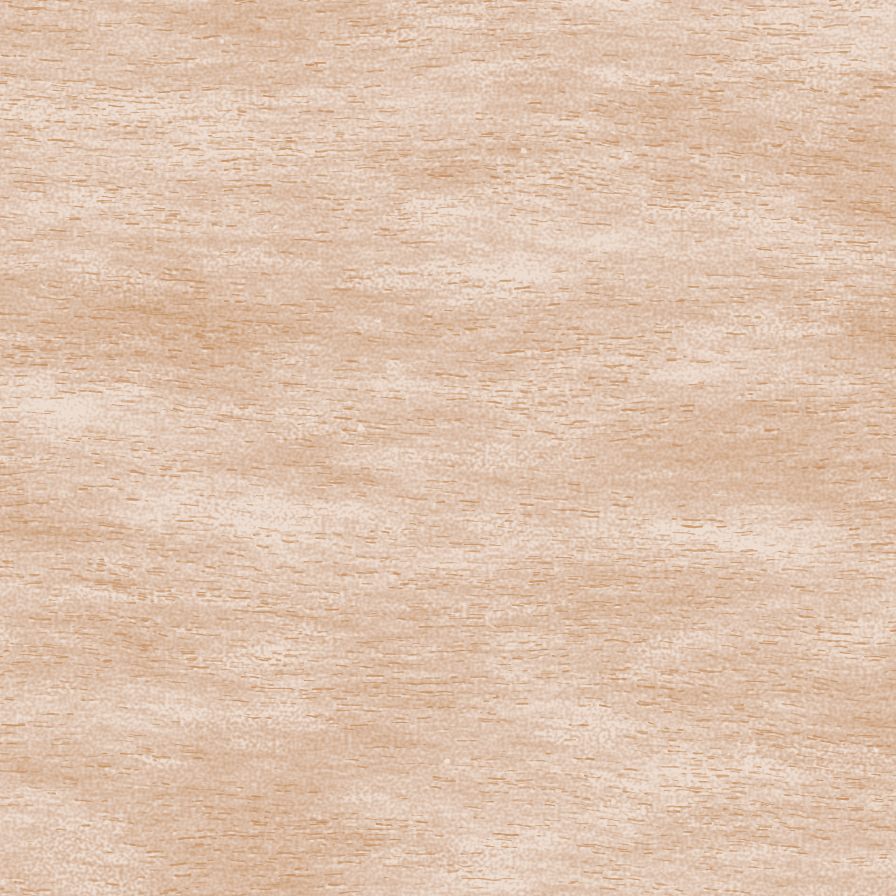
A WebGL 2 fragment shader for this texture:

```glsl
#version 300 es
precision highp float;

uniform vec2 u_resolution;
out vec4 fragColor;

vec2 hash22(vec2 cell) {
    uvec2 v = uvec2(ivec2(cell)) * 1664525u + 1013904u;
    v.x += v.y * 1664525u;
    v.y += v.x * 1664525u;
    v ^= v >> 16u;
    v.x += v.y * 1664525u;
    v.y += v.x * 1664525u;
    v ^= v >> 16u;
    return vec2(v & 65535u) / 65536.0;
}

float cornerSlope(vec2 cell, vec2 corner, vec2 local) {
    float angle = 6.2832 * hash22(cell + corner).x;
    return dot(vec2(cos(angle), sin(angle)), local - corner);
}

float gradientNoise(vec2 p) {
    vec2 cell = floor(p), f = fract(p);
    vec2 w = f * f * f * (f * (f * 6.0 - 15.0) + 10.0);
    float low = mix(cornerSlope(cell, vec2(0, 0), f), cornerSlope(cell, vec2(1, 0), f), w.x);
    float high = mix(cornerSlope(cell, vec2(0, 1), f), cornerSlope(cell, vec2(1, 1), f), w.x);
    return mix(low, high, w.y);
}

float fbm(vec2 p, int octaves) {
    float sum = 0.0, amplitude = 1.0;
    for (int i = 0; i < octaves; i++) {
        sum += amplitude * gradientNoise(p);
        p = p * 2.03 + vec2(17.3, 9.7);
        amplitude *= 0.6;
    }
    return sum;
}

// One layer of short dashes, one candidate per cell in staggered rows
float dashLayer(vec2 p, vec2 cells, float density, float seed, float pixel) {
    vec2 q = p * cells;
    q.x += 9.0 * hash22(vec2(floor(q.y), seed)).x;
    vec2 id = floor(q) + seed * 37.0;
    vec2 shape = hash22(id), kind = hash22(id + 511.0);
    vec2 offset = fract(q) - vec2(0.5, mix(0.35, 0.65, shape.y));
    offset.x = max(abs(offset.x) - mix(0.12, 0.42, shape.x), 0.0);
    float halfWidth = mix(0.0005, 0.0012, kind.y);
    float d = length(offset / cells) - halfWidth;
    float ink = 1.0 - smoothstep(-0.6 * pixel, 0.6 * pixel, d);
    return ink * step(kind.x, density) * mix(0.35, 1.0, shape.y);
}

float pores(vec2 p, float density, float pixel) {
    float ink = 0.0;
    for (int i = 0; i < 3; i++) {
        float layer = float(i);
        vec2 cells = vec2(17.0 + 13.0 * layer, 105.0 + 31.0 * layer);
        ink = max(ink, dashLayer(p, cells, density, layer + 1.0, pixel));
    }
    return ink;
}

// Rare pale chips
float chips(vec2 p, float cells, float pixel) {
    vec2 id = floor(p * cells);
    vec2 centre = 0.2 + 0.6 * hash22(id + 71.0);
    vec2 kind = hash22(id + 193.0);
    float d = length((fract(p * cells) - centre) / cells) - mix(0.0015, 0.0038, kind.y);
    d += 0.003 * gradientNoise(p * 260.0);
    return step(kind.x, 0.16) * (1.0 - smoothstep(-pixel, pixel, d));
}

vec3 woodRamp(float tone) {
    vec3 color = mix(vec3(0.80, 0.63, 0.47), vec3(0.83, 0.68, 0.56), clamp(tone * 5.0, 0.0, 1.0));
    color = mix(color, vec3(0.87, 0.76, 0.68), clamp((tone - 0.2) * 2.5, 0.0, 1.0));
    return mix(color, vec3(0.93, 0.865, 0.815), clamp((tone - 0.6) * 2.3, 0.0, 1.0));
}

void main() {
    vec2 uv = gl_FragCoord.xy / u_resolution;
    float pixel = 1.0 / u_resolution.y;

    // Gently bent grain direction
    vec2 p = uv;
    p.y += 0.035 * uv.x + 0.035 * gradientNoise(uv * vec2(2.1, 3.2) + 4.3);
    p.y += 0.005 * gradientNoise(uv * vec2(9.0, 16.0) + 31.0);
    vec2 rough = p;
    rough.y += 0.0022 * gradientNoise(uv * vec2(55.0, 90.0));

    // Broad patches, long streaks and fine fibre
    float patches = fbm(p * vec2(2.4, 8.5) + 12.0, 4);
    float streaks = fbm(rough * vec2(11.0, 85.0) + 50.0, 3);
    float fibre = gradientNoise(rough * vec2(65.0, 260.0) + 7.0);
    float grit = gradientNoise(uv * vec2(235.0, 263.0) + 3.7);
    float tone = 0.63 + 0.42 * patches + 0.26 * streaks + 0.24 * fibre + 0.48 * grit;

    // Chalky bloom in ragged pale drifts
    float drift = smoothstep(0.1, 0.5, fbm(p * vec2(5.0, 22.0) + 83.0, 4));
    tone += drift * (0.17 + 0.3 * grit);

    // Open pores with a broken pale rim
    float density = clamp(0.3 + 0.55 * fbm(p * vec2(3.0, 9.0) + 140.0, 2), 0.06, 0.6);
    float ink = pores(rough, density, pixel);
    ink *= smoothstep(-0.4, 0.1, gradientNoise(uv * vec2(110.0, 190.0) + 21.0));
    float rim = pores(rough + vec2(0.002, 0.0024), density, pixel);
    rim *= smoothstep(-0.1, 0.3, gradientNoise(uv * vec2(130.0, 170.0) + 61.0));
    tone += 0.4 * rim * (1.0 - ink);

    vec3 color = woodRamp(tone);
    color = mix(color, vec3(0.77, 0.54, 0.33), 0.8 * ink);
    color = mix(color, vec3(0.95, 0.90, 0.86), 0.85 * chips(uv, 9.0, pixel));
    fragColor = vec4(color, 1.0);
}
```
